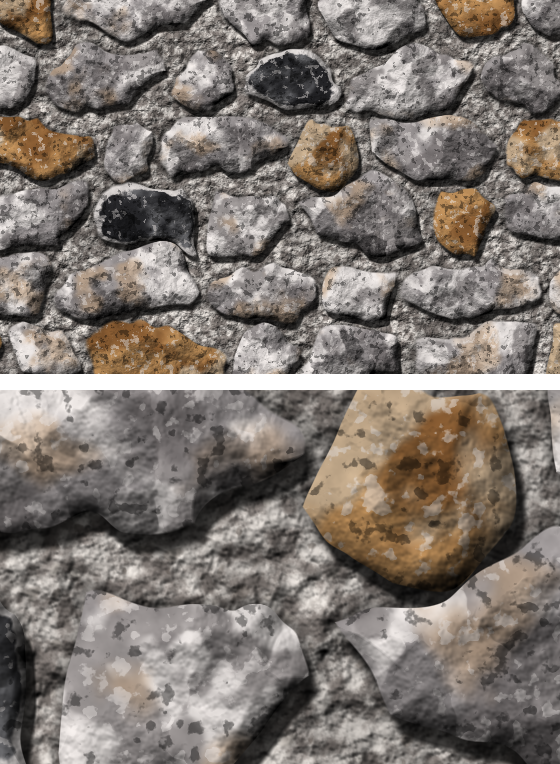
Top, the full canvas; bottom, a detail of the centre.
Reproduce this texture procedurally as a Shadertoy shader.

```glsl
// Sunlit wall of knapped flint stones laid in rows in gritty mortar.
#define ROW_HEIGHT 0.187
#define STONE_PITCH 0.285
#define JOINT 0.013
#define LUMPINESS 0.060
#define DOME_HEIGHT 0.015
#define DOME_WIDTH 0.036
#define STONE_RELIEF 0.007
#define MORTAR_RELIEF 0.018
#define OCHRE_SHARE 0.29
#define BLACK_SHARE 0.05
#define SHADOW_OFFSET vec2(-0.009, 0.018)
#define LIGHT normalize(vec3(-0.36, 0.58, 0.85))

struct Stone { float dist; vec2 id; };

// Hashes and noise
float hash(vec2 p) {
    vec3 v = fract(vec3(p.xyx) * 0.1031);
    v += dot(v, v.yzx + 33.33);
    return fract((v.x + v.y) * v.z);
}

vec2 hash2(vec2 p) { return vec2(hash(p), hash(p + 57.3)); }

float noise(vec2 p) {
    vec2 i = floor(p), f = fract(p);
    f = f * f * (3.0 - 2.0 * f);
    return mix(mix(hash(i), hash(i + vec2(1, 0)), f.x),
               mix(hash(i + vec2(0, 1)), hash(i + vec2(1, 1)), f.x), f.y);
}

float fbm(vec2 p) {
    float sum = 0.0, gain = 0.53;
    for (int i = 0; i < 4; i++) {
        sum += gain * noise(p);
        p = mat2(1.6, 1.2, -1.2, 1.6) * p + 17.1;
        gain *= 0.5;
    }
    return sum;
}

// Closest stone: bent, tapered superellipses with chipped corners, in jittered rows
Stone nearestStone(vec2 p) {
    Stone best = Stone(1.0, vec2(0));
    p += LUMPINESS * (vec2(noise(p * 9.0), noise(p * 9.0 + 31.0)) - 0.5);
    p += 0.35 * LUMPINESS * (vec2(noise(p * 27.0), noise(p * 27.0 + 71.0)) - 0.5);
    float row = floor(p.y / ROW_HEIGHT);
    for (int j = -1; j <= 1; j++) {
        float r = row + float(j), shift = 5.0 * hash(vec2(r, 9.0));
        float column = floor(p.x / STONE_PITCH + shift);
        for (int i = -1; i <= 1; i++) {
            vec2 id = vec2(column + float(i), r);
            vec2 a = hash2(id + 11.0) - 0.5, b = hash2(id + 23.0) - 0.5;
            float left = id.x + 0.55 * hash(id);
            float right = id.x + 1.0 + 0.55 * hash(id + vec2(1, 0));
            vec2 centre = vec2((0.5 * (left + right) - shift) * STONE_PITCH,
                               (r + 0.5 + 0.16 * a.x) * ROW_HEIGHT);
            vec2 size = vec2(0.5 * (right - left) * STONE_PITCH - JOINT, 0.079 + 0.022 * a.y);
            vec2 q = p - centre;
            q.y += 0.35 * b.x * q.x;
            float along = clamp(q.x / size.x, -1.0, 1.0);
            q.y += 0.045 * b.y * (along * along - 0.4);
            size.y *= 1.0 + 0.5 * a.x * along;
            vec2 v = pow(abs(q) / size, vec2(2.8));
            float d = (pow(v.x + v.y, 1.0 / 2.8) - 1.0) * min(size.x, size.y);
            for (int k = 0; k < 2; k++) {
                vec2 side = normalize(hash2(id + 31.0 + 6.0 * float(k)) - 0.5);
                d = max(d, dot(q, side) - 0.88 * length(side * size));
            }
            if (d < best.dist) best = Stone(d, id);
        }
    }
    return best;
}

float dome(float d) {
    float t = min(-d / DOME_WIDTH, 1.0);
    return DOME_HEIGHT * t * (2.0 - t);
}

// Softly joined flake scars: slope in xy, tone in z
vec3 facets(vec2 p) {
    vec2 cell = floor(p);
    vec4 sum = vec4(0);
    for (int j = -1; j <= 1; j++)
    for (int i = -1; i <= 1; i++) {
        vec2 c = cell + vec2(i, j), d = c + hash2(c) - p;
        sum += exp(-32.0 * dot(d, d)) * vec4(hash2(c + 5.0) - 0.5, hash(c + 8.0), 1.0);
    }
    return sum.xyz / max(sum.w, 1e-9);
}

vec2 roughSlope(vec2 p) {
    float e = 0.002, h = fbm(p * 42.0);
    return vec2(fbm((p + vec2(e, 0)) * 42.0) - h, fbm((p + vec2(0, e)) * 42.0) - h) / e;
}

float lighting(vec2 slope) {
    return max(dot(normalize(vec3(-slope, 1.0)), LIGHT), 0.0) / LIGHT.z;
}

vec3 stoneColour(vec2 p, Stone s, float tone) {
    float kind = hash(s.id + 41.0), pale = hash(s.id + 67.0) - 0.5;
    vec2 q = p + s.id * 3.7;
    float cloud = fbm(q * 10.0), smoke = fbm(q * 13.0 + 40.0), stain = fbm(q * 8.0 + 80.0);
    float fine = fbm(q * 48.0), flecks = fbm(q * 75.0 + 9.0);
    vec3 chalk = vec3(0.79, 0.77, 0.76);
    float white = cloud + 0.25 * pale + 0.25 * (tone - 0.5) + 0.25 * (fine - 0.5);
    vec3 flint = mix(vec3(0.54, 0.52, 0.52), chalk, smoothstep(0.34, 0.58, white));
    flint = mix(flint, vec3(0.36, 0.34, 0.34), 0.6 * smoothstep(0.56, 0.66, smoke + 0.1 * tone));
    flint = mix(flint, vec3(0.65, 0.54, 0.43), 0.6 * smoothstep(0.55, 0.70, stain + 0.15 * pale));
    vec3 ochre = mix(vec3(0.46, 0.31, 0.17), vec3(0.65, 0.49, 0.31), smoothstep(0.32, 0.64, cloud + 0.2 * (tone - 0.5)));
    ochre = mix(ochre, vec3(0.69, 0.61, 0.51), 0.9 * smoothstep(0.48, 0.60, stain + 0.2 * pale));
    vec3 black = mix(vec3(0.13, 0.13, 0.14), vec3(0.38, 0.38, 0.39), smoothstep(0.48, 0.75, smoke));
    bool isBlack = kind > 1.0 - BLACK_SHARE;
    vec3 col = kind < OCHRE_SHARE ? ochre : isBlack ? black : flint;
    // Chalky rind on some stones, then pale flecks and pits
    float rind = smoothstep(-0.015, -0.009, s.dist + 0.02 * (fine - 0.5));
    col = mix(col, chalk, rind * (isBlack ? 0.9 : 0.5 * step(0.75, kind)));
    col = mix(col, chalk, 0.5 * smoothstep(0.62, 0.70, flecks));
    col *= 1.0 - 0.4 * smoothstep(0.37, 0.27, flecks);
    return col * (0.86 + 0.28 * fine);
}

vec3 mortarColour(vec2 p) {
    vec3 col = mix(vec3(0.41, 0.385, 0.37), vec3(0.70, 0.68, 0.66), smoothstep(0.3, 0.7, fbm(p * 70.0)));
    col *= 0.78 + 0.46 * fbm(p * 14.0 + 5.0);
    // Sparse embedded grit
    vec2 g = p * 48.0 + fbm(p * 60.0) * 0.6, cell = floor(g);
    float radius = 0.30 * hash(cell + 3.0);
    float grit = smoothstep(0.08, -0.08, length(fract(g) - 0.35 - 0.3 * hash2(cell)) - radius);
    return mix(col, mix(vec3(0.34, 0.31, 0.29), vec3(0.74, 0.72, 0.69), hash(cell + 6.0)), 0.65 * grit * step(0.55, hash(cell)));
}

void mainImage(out vec4 fragColor, in vec2 fragCoord) {
    vec2 p = fragCoord / iResolution.y + vec2(3.0, 20.0 * ROW_HEIGHT + 0.053);
    float e = 0.003, edge = 1.0 / iResolution.y;
    Stone s = nearestStone(p);
    float h = dome(s.dist);
    vec2 domeSlope = vec2(dome(nearestStone(p + vec2(e, 0)).dist) - h,
                          dome(nearestStone(p + vec2(0, e)).dist) - h) / e;
    vec2 rough = roughSlope(p);
    vec3 facet = facets(p * 15.0 + 1.3 * fbm(p * 16.0) + s.id * 5.0);

    vec3 stone = stoneColour(p, s, facet.z);
    stone *= min(lighting(domeSlope + 0.6 * facet.xy + STONE_RELIEF * rough), 1.12);

    // Mortar, darkened by cast shadow and close to the stones
    float shadow = smoothstep(0.003, -0.004, nearestStone(p + SHADOW_OFFSET).dist);
    vec3 mortar = mortarColour(p) * lighting(MORTAR_RELIEF * rough);
    mortar *= mix(1.0, 0.28, shadow) * mix(0.72, 1.0, smoothstep(0.0, 0.013, s.dist));

    vec3 col = mix(mortar, stone, smoothstep(edge, -edge, s.dist));
    fragColor = vec4(clamp(col, 0.0, 1.0), 1.0);
}
```
